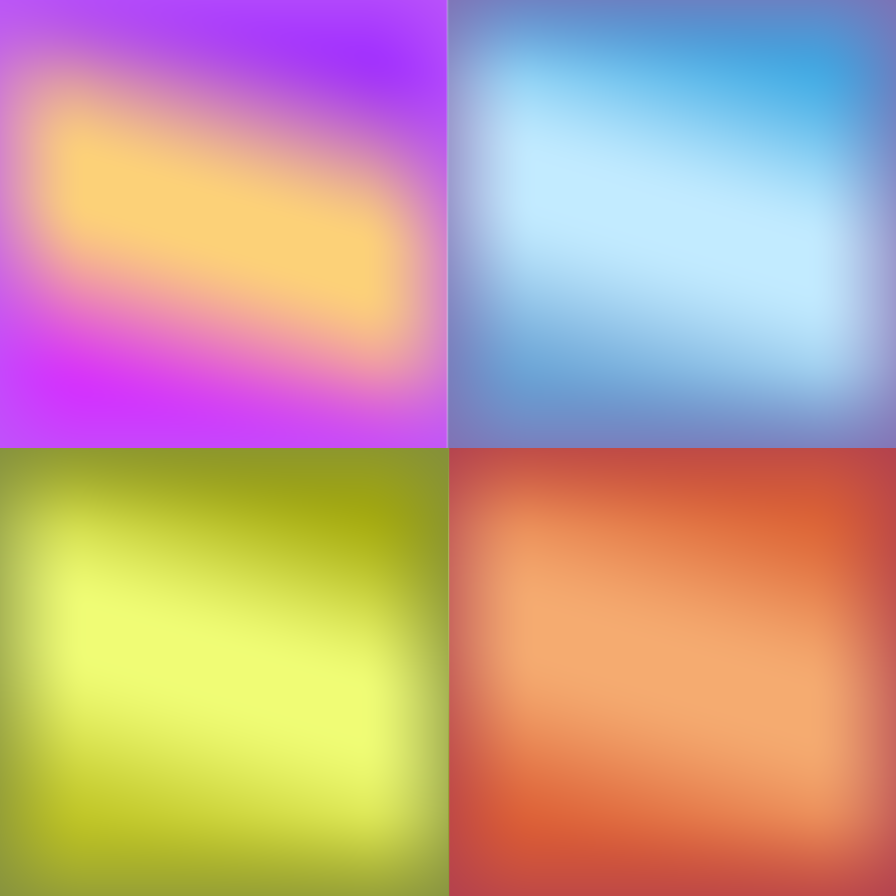
This background is drawn by a WebGL 2 fragment shader. Its source:

```glsl
#version 300 es
precision highp float;

#define TILT 0.30
#define BAND_CORE 0.04
#define BAND_REACH 0.50
#define RIM_OUTER -0.14
#define RIM_INNER 0.20
#define SEAM_TOP 0.4993
#define SEAM_LOW 0.5013
#define SEAM_GLOW 0.22

uniform vec2 u_resolution;
out vec4 outColor;

// Tilted three-colour band that fades into a soft rim; p spans 0 to 1
vec3 softTile(vec2 p, vec3 upper, vec3 middle, vec3 lower, vec3 rim) {
    float across = p.y - 0.5 + TILT * (p.x - 0.5);
    vec3 band = mix(middle, upper, smoothstep(BAND_CORE, BAND_REACH, across));
    band = mix(band, lower, smoothstep(BAND_CORE, BAND_REACH, -across));

    vec2 edgeDistance = min(p, 1.0 - p);
    vec2 inside = smoothstep(vec2(RIM_OUTER), vec2(RIM_INNER), edgeDistance);
    return mix(rim, band, inside.x * inside.y);
}

void main() {
    vec2 uv = gl_FragCoord.xy / u_resolution;
    vec2 pixel = 1.0 / u_resolution;
    vec2 p = fract(uv * 2.0);

    vec3 violet = softTile(p, vec3(0.62, 0.17, 1.00), vec3(0.99, 0.82, 0.47),
                           vec3(0.84, 0.17, 1.00), vec3(0.74, 0.34, 0.98));
    vec3 blue = softTile(p, vec3(0.23, 0.66, 0.89), vec3(0.76, 0.92, 1.00),
                         vec3(0.40, 0.63, 0.83), vec3(0.52, 0.42, 0.69));
    vec3 lime = softTile(p, vec3(0.64, 0.66, 0.04), vec3(0.94, 0.99, 0.46),
                         vec3(0.74, 0.76, 0.13), vec3(0.50, 0.55, 0.26));
    vec3 orange = softTile(p, vec3(0.86, 0.38, 0.20), vec3(0.96, 0.67, 0.44),
                           vec3(0.86, 0.36, 0.20), vec3(0.68, 0.24, 0.32));

    // Antialiased seams between the four tiles
    float rightTop = clamp((uv.x - SEAM_TOP) / pixel.x + 0.5, 0.0, 1.0);
    float rightLow = clamp((uv.x - SEAM_LOW) / pixel.x + 0.5, 0.0, 1.0);
    float topHalf = clamp((uv.y - 0.5) / pixel.y + 0.5, 0.0, 1.0);

    // Thin pale line on the upper seam
    float line = 1.0 - smoothstep(0.0, 0.002, abs(uv.x - SEAM_TOP));
    vec3 topRow = mix(mix(violet, blue, rightTop), vec3(1.0), line * SEAM_GLOW);
    vec3 lowRow = mix(lime, orange, rightLow);

    outColor = vec4(mix(lowRow, topRow, topHalf), 1.0);
}
```
